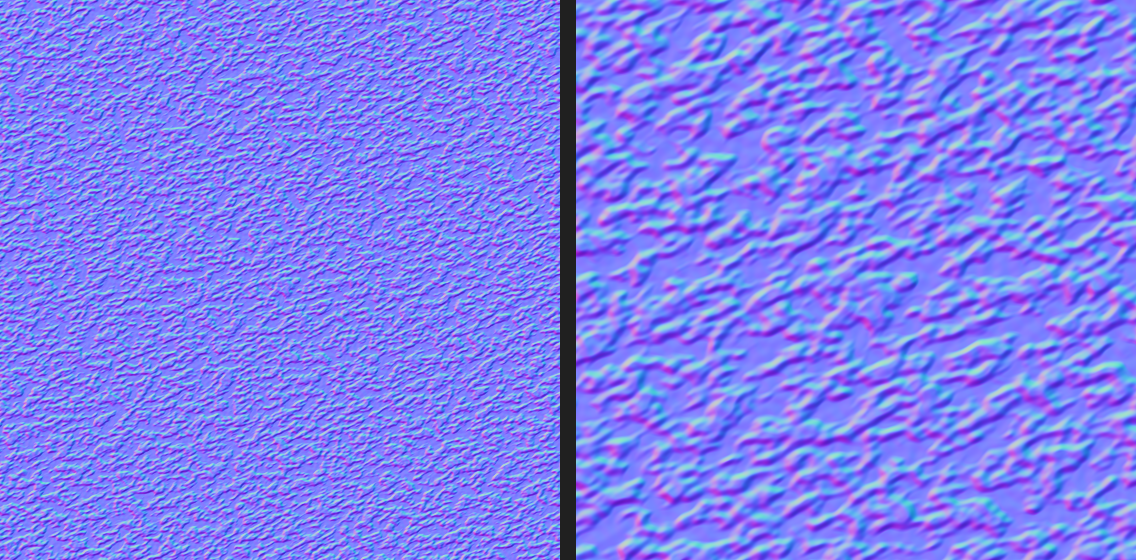
Left, the full canvas; right, a detail of the centre.
Give the GLSL for this texture map, as a Shadertoy shader.

```glsl
const float RIDGE_ANGLE = 0.38;     // direction of the ridges, radians
const float STRETCH     = 1.9;      // ridge length over ridge width
const float BASE_FREQ   = 48.0;     // cells across the ridges, coarsest layer
const float LACUNARITY  = 1.97;     // frequency step between layers
const vec3  LAYER_GAIN  = vec3(0.4, 0.6, 0.36);
const float FLOOR_LEVEL = -0.19;    // everything below is ground
const float TOP_LEVEL   = 0.32;     // everything above is plateau
const float GRAIN_FREQ  = 140.0;    // cells of the fine round grain
const float GRAIN_GAIN  = 0.4;      // grain height over plateau height
const float GROUND_GRAIN = 0.35;    // share of the grain left on the ground
const float RELIEF      = 0.0038;   // height of the plateaus, canvas units
const float SAMPLE_STEP = 0.0013;   // half width of the slope filter
const float TAU         = 6.28319;

mat2 rotation(float angle) {
    float c = cos(angle), s = sin(angle);
    return mat2(c, s, -s, c);
}

float hash(vec2 p) {
    return fract(sin(dot(p, vec2(127.1, 311.7))) * 43758.5453);
}

// Contribution of one lattice corner: random unit gradient dot offset
float corner(vec2 cell, vec2 offset) {
    float angle = TAU * hash(cell);
    return dot(vec2(cos(angle), sin(angle)), offset);
}

float gradientNoise(vec2 p) {
    vec2 i = floor(p), f = fract(p);
    vec2 w = f * f * f * (f * (f * 6.0 - 15.0) + 10.0);
    vec2 e = vec2(1.0, 0.0);
    float bottom = mix(corner(i, f), corner(i + e.xy, f - e.xy), w.x);
    float top = mix(corner(i + e.yx, f - e.yx), corner(i + e.xx, f - e.xx), w.x);
    return mix(bottom, top, w.y);
}

// Stretched layers of noise, clipped softly, with round grain on top
float height(vec2 uv) {
    vec2 p = rotation(-RIDGE_ANGLE) * uv;
    p *= BASE_FREQ * vec2(1.0 / STRETCH, 1.0);
    mat2 nextLayer = LACUNARITY * rotation(0.65);
    float n = 0.0;
    for (int i = 0; i < 3; i++) {
        n += LAYER_GAIN[i] * gradientNoise(p);
        p = nextLayer * p + 17.3;
    }
    float ridges = smoothstep(FLOOR_LEVEL, TOP_LEVEL, n);
    float grain = gradientNoise(rotation(1.0) * uv * GRAIN_FREQ + 51.7);
    float grainShare = mix(GROUND_GRAIN, 1.0, smoothstep(0.0, 0.4, ridges));
    return ridges + GRAIN_GAIN * grainShare * grain;
}

void mainImage(out vec4 fragColor, in vec2 fragCoord) {
    vec2 uv = fragCoord / iResolution.y;

    // Slope by central differences
    vec2 e = vec2(SAMPLE_STEP, 0.0);
    vec2 slope = vec2(height(uv + e.xy) - height(uv - e.xy),
                      height(uv + e.yx) - height(uv - e.yx));
    slope *= RELIEF / (2.0 * SAMPLE_STEP);

    // Tangent-space normal with the red axis flipped, packed to 0..1
    vec3 normal = normalize(vec3(slope.x, -slope.y, 1.0));
    fragColor = vec4(normal * 0.5 + 0.5, 1.0);
}
```
